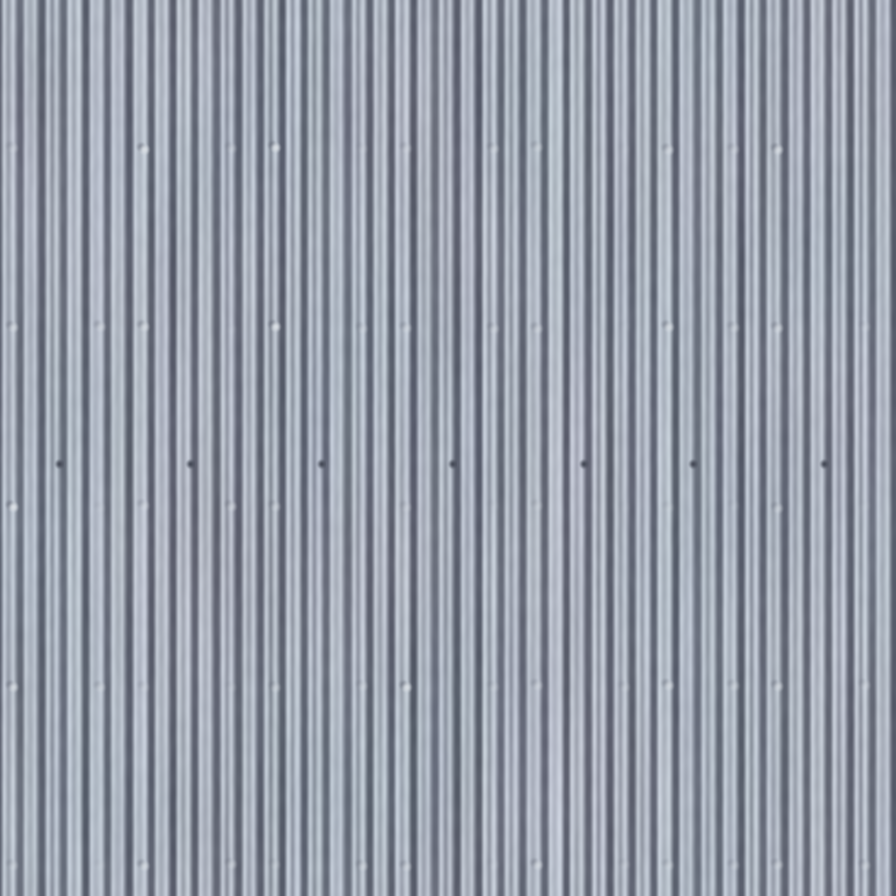
This texture is drawn by a WebGL 2 fragment shader. Its source:

```glsl
#version 300 es
precision highp float;
// Corrugated grey metal cladding: upright ribs with dark valleys and a soft crease,
// rows of small bright fasteners and one row of dark holes. Each rib is shaped by
// hashes of its index; wrapping gradient noise adds streaks, so the sheet tiles.

uniform vec2 u_resolution;
out vec4 fragColor;

const float RIBS = 41.0;
const float FASTENER_ROWS = 5.0;
const float VALLEY_SHIFT = 0.07;   // valley offset, in ribs
const float FASTENER_BASE = 0.034; // height of the lowest fastener row
const float HOLE_HEIGHT = 0.482;
const vec3 VALLEY_COLOR = vec3(0.37, 0.39, 0.445);
const vec3 CREST_COLOR = vec3(0.735, 0.765, 0.81);
const vec3 GLINT_COLOR = vec3(0.86, 0.88, 0.90);
const vec3 HOLE_COLOR = vec3(0.27, 0.29, 0.34);

vec2 hash2(vec2 cell, float seed) {
  uvec3 v = uvec3(cell.x, cell.y, seed) * 1664525u + 1013904223u;
  v.x += v.y * v.z; v.y += v.z * v.x; v.z += v.x * v.y;
  v ^= v >> 16u;
  v.x += v.y * v.z; v.y += v.z * v.x;
  return vec2(v.xy >> 8u) / 16777216.0;
}

float cornerSlope(vec2 cell, vec2 offset, vec2 period, float seed) {
  float angle = 6.2832 * hash2(mod(cell, period), seed).x;
  return dot(vec2(cos(angle), sin(angle)), offset);
}

// Gradient noise that wraps after a whole number of cells.
float wrapNoise(vec2 uv, vec2 period, float seed) {
  vec2 p = uv * period;
  vec2 cell = floor(p);
  vec2 f = p - cell;
  vec2 w = f * f * f * (f * (f * 6.0 - 15.0) + 10.0);
  vec2 e = vec2(1.0, 0.0);
  float low = mix(cornerSlope(cell, f, period, seed),
                  cornerSlope(cell + e.xy, f - e.xy, period, seed), w.x);
  float high = mix(cornerSlope(cell + e.yx, f - e.yx, period, seed),
                   cornerSlope(cell + e.xx, f - e.xx, period, seed), w.x);
  return mix(low, high, w.y);
}

float bell(float x, float width) {
  return exp(-x * x / (width * width));
}

// Brightness across one rib: 0 in the valley, about 1 on the crest.
float ribShade(float q, float rib, float valley) {
  vec2 shape = hash2(vec2(rib, 0.0), 1.0);
  vec2 edge = hash2(vec2(rib, 1.0), 2.0) - 0.5;
  float rise = smoothstep(0.03, 0.27 + 0.06 * edge.x, q);
  float fall = 1.0 - smoothstep(0.67 + 0.08 * edge.y, 0.96, q);
  float crease = mix(0.10, 0.46, shape.x) * bell(q - 0.46, 0.10);
  float ridge = 0.13 * bell(q - 0.26, 0.08) + 0.12 * bell(q - 0.67, 0.08);
  float crest = mix(0.90, 0.98, shape.y) - crease + ridge;
  float depth = 0.01 + 0.20 * (hash2(vec2(valley, 2.0), 3.0).x - 0.5);
  return mix(depth, crest, rise * fall);
}

// Blurred mark that fades from its centre; offset and radius in canvas units.
float spot(vec2 offset, float radius) {
  return 1.0 - smoothstep(0.0, radius, length(offset));
}

void main() {
  vec2 uv = gl_FragCoord.xy / u_resolution;
  float across = uv.x * RIBS + VALLEY_SHIFT;
  float q = fract(across);
  float rib = mod(floor(across), RIBS);
  float valley = mod(floor(across + 0.5), RIBS);

  // Ribs with long streaks, cloudy wear and fine grain
  float shade = ribShade(q, rib, valley);
  shade += 0.08 * wrapNoise(uv, vec2(97.0, 5.0), 4.0);
  shade += 0.05 * wrapNoise(uv, vec2(13.0, 6.0), 5.0);
  shade += 0.06 * wrapNoise(uv, vec2(150.0, 50.0), 6.0);
  vec3 color = mix(VALLEY_COLOR, CREST_COLOR, shade);

  // Cool green and violet tints
  float greenTint = wrapNoise(uv, vec2(7.0, 4.0), 7.0);
  float violetTint = wrapNoise(uv, vec2(41.0, 3.0), 8.0);
  color += greenTint * vec3(-0.012, 0.004, 0.002);
  color += violetTint * vec3(0.004, -0.004, 0.012);

  // Fasteners follow a six-rib rhythm that skips one rib at a sheet lap
  float slot = mod(rib + step(30.5, rib), 6.0);
  float strong = 1.0 - step(0.5, slot);
  float weak = 1.0 - step(0.5, abs(slot - 4.0));
  float row = (uv.y - FASTENER_BASE) * FASTENER_ROWS + 0.5;
  float rowId = mod(floor(row), FASTENER_ROWS);
  vec2 chance = hash2(vec2(rib, rowId), 9.0);
  float strength = strong * mix(0.2, 1.0, chance.x) + weak * 0.5 * chance.x;
  vec2 offset = vec2((q - 0.69) / RIBS, (fract(row) - 0.5) / FASTENER_ROWS);
  offset.y += 0.003 * (chance.y - 0.5);
  float shadow = spot(offset + vec2(0.004, -0.003), 0.007);
  color = mix(color, VALLEY_COLOR, 0.6 * strength * shadow);
  color = mix(color, GLINT_COLOR, strength * spot(offset, 0.0075));

  // Dark holes in a single row
  float holeRib = 1.0 - step(0.5, abs(slot - 2.0));
  vec2 holeOffset = vec2((q - 0.80) / RIBS, uv.y - HOLE_HEIGHT);
  color = mix(color, HOLE_COLOR, holeRib * spot(holeOffset, 0.007));

  fragColor = vec4(color, 1.0);
}
```
